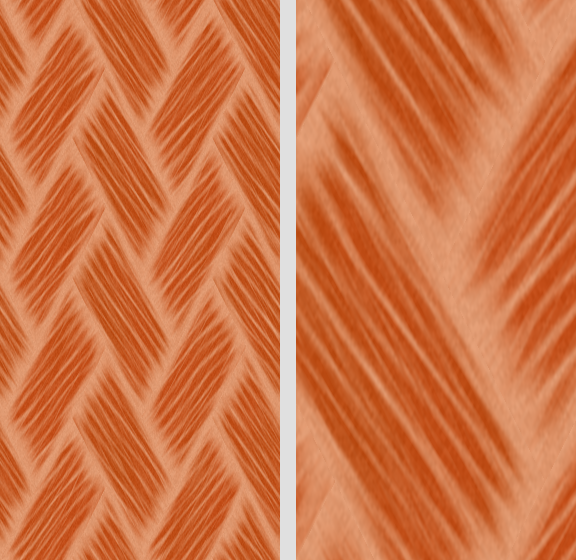
Left: the whole. Right: its middle third, enlarged.
Reproduce this pattern procedurally as a WebGL 2 fragment shader.

```glsl
#version 300 es
precision highp float;
uniform vec2 u_resolution;
out vec4 fragColor;

const vec2 REPEATS = vec2(2.0, 4.0);
const vec2 ORIGIN = vec2(0.51, 0.98);
const vec3 PALE = vec3(0.882, 0.608, 0.450);
const vec3 RUST = vec3(0.770, 0.320, 0.115);
const vec3 BROWN = vec3(0.725, 0.315, 0.090);

float hash(vec2 p) {
  vec3 q = fract(vec3(p.xyx) * 0.1031);
  q += dot(q, q.yzx + 33.33);
  return fract((q.x + q.y) * q.z);
}

float noise(vec2 p) {
  vec2 i = floor(p);
  vec2 f = fract(p);
  f = f * f * (3.0 - 2.0 * f);
  float low = mix(hash(i), hash(i + vec2(1.0, 0.0)), f.x);
  float high = mix(hash(i + vec2(0.0, 1.0)), hash(i + vec2(1.0, 1.0)), f.x);
  return mix(low, high, f.y);
}

// Pale wandering lines, one per unit of s
float streaks(float s, float along, float width, float seed) {
  float n = s + 0.6 * noise(vec2(s * 0.7 + seed, along * 1.3));
  float id = floor(n);
  float strength = mix(0.6, 1.0, hash(vec2(id + 50.0, seed)));
  strength *= 0.6 + 0.55 * noise(vec2(id * 3.7 + seed, along * 2.5));
  return strength * (1.0 - smoothstep(0.0, width, abs(fract(n) - 0.5)));
}

// Returns along (0..2), across (0..1), plank seed and direction
vec4 herringbone(vec2 cell) {
  vec2 grid = vec2(2.0 * cell.x + cell.y, 2.0 * cell.x - cell.y);
  vec2 i = floor(grid);
  vec2 f = grid - i;
  float k = mod(i.x + i.y, 4.0);
  float rising = step(1.5, k);
  float second = mod(k, 2.0);
  vec2 start = i - second * vec2(1.0 - rising, rising);
  vec2 id = mod(vec2(start.x + start.y, start.x - start.y), 8.0);
  vec2 local = mix(f, f.yx, rising) + vec2(second, 0.0);
  local = mix(local, vec2(2.0, 1.0) - local, rising);
  return vec4(local, floor(hash(id + 7.0) * 90.0), rising);
}

// Dark core whose ends fray along the fibres
float plankBody(vec2 local, float s, float seed) {
  float fray = noise(vec2(s * 17.0 + seed, local.x * 1.2));
  float ends = min(local.x, 2.0 - local.x) - 0.12 * fray;
  float sides = min(local.y, 1.0 - local.y) - 0.04 * fray;
  return smoothstep(-0.06, 0.24, ends) * smoothstep(-0.01, 0.13, sides);
}

vec3 plankColor(vec2 local, float seed, float rising) {
  float s = local.y - mix(0.17, 0.25, rising) * local.x;
  float body = plankBody(local, s, seed);

  // Broad streaks that flare towards the ends, and a fainter crossing set
  float core = smoothstep(0.0, 0.75, min(local.x, 2.0 - local.x));
  float bold = streaks(s * 7.5, local.x, mix(0.5, 0.27, core), seed);
  float faint = streaks((local.y - 0.05 * local.x) * 7.0, local.x, 0.16, seed + 31.0);
  float tone = 0.04 + 0.97 * body * (1.0 - 0.84 * bold) * (1.0 - 0.42 * faint);

  // Fibres
  float fibre = noise(vec2(s * 40.0 + seed, local.x * 3.0)) - 0.5;
  float hair = noise(vec2((local.y + 0.04 * local.x) * 60.0, local.x * 4.0 + seed)) - 0.5;
  tone += (0.36 * fibre + 0.26 * hair) * mix(0.35, 1.0, body);

  // Thin shadow where a plank tucks under its neighbour
  float tuck = smoothstep(0.0, 0.02, local.y) * exp(-local.y * 20.0);
  tuck *= smoothstep(0.0, 0.06, local.x) * (1.0 - smoothstep(0.15, 0.8, local.x));
  float worn = smoothstep(0.2, 0.8, hash(vec2(seed, 5.0)));
  tone += 0.8 * tuck * worn;

  // Hue drift and fine grain
  float drift = noise(local * vec2(2.0, 3.0) + seed);
  vec3 dark = mix(BROWN, RUST, clamp(0.25 + 0.35 * rising + 0.6 * drift, 0.0, 1.0));
  vec3 color = mix(PALE, dark, clamp(tone, 0.0, 1.08));
  float grain = noise(local * vec2(60.0, 50.0) + seed) - 0.5;
  return color + 0.045 * grain;
}

void main() {
  vec2 uv = gl_FragCoord.xy / u_resolution;
  vec2 cell = vec2(uv.x, 1.0 - uv.y) * REPEATS - ORIGIN;
  vec4 plank = herringbone(cell);
  fragColor = vec4(plankColor(plank.xy, plank.z, plank.w), 1.0);
}
```
